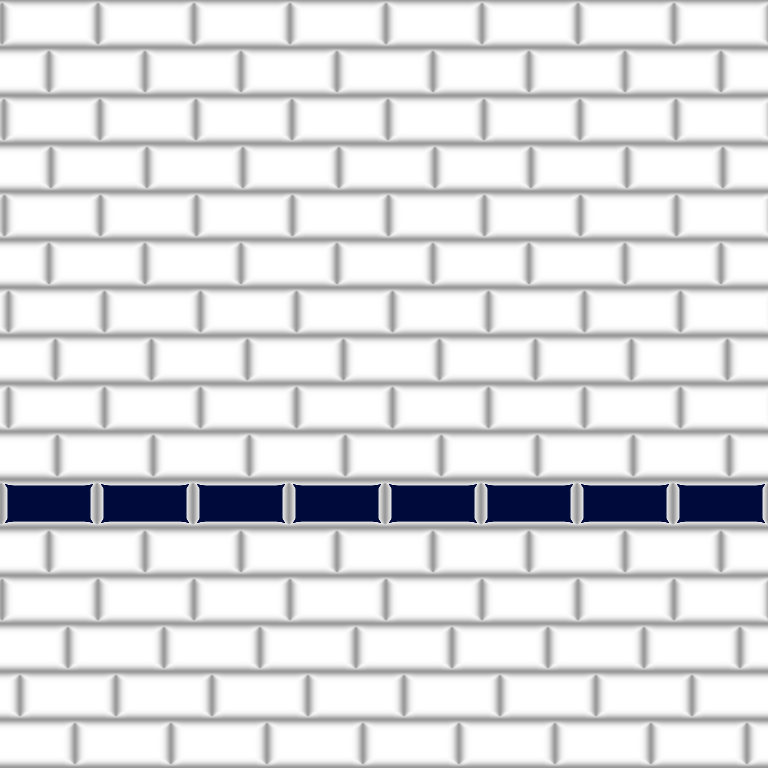
This pattern is drawn by a WebGL 1 fragment shader. Its source:

```glsl
precision highp float;
uniform vec2 u_resolution;

#define ROWS 16.0
#define COLUMNS 8.0
#define ACCENT_ROW 10.0
#define SEAM_SHIFT 0.01
#define SEAM_WIDTH 0.094
#define JOINT_WIDTH 0.102
#define GROUT_DEPTH 0.4
#define ACCENT_EDGE 0.2
#define ACCENT_COLOR vec3(0.0, 0.045, 0.235)

// Sideways drift of each course, top to bottom, in 1/96 of a tile
const mat4 COURSE_DRIFT = mat4(
    2.0, 1.0, 4.0, 3.0,
    4.5, 1.0, 8.5, 7.5,
    8.5, 9.3, 1.0, 1.0,
    2.0, 20.0, 20.0, 27.0);

float courseOffset(float row) {
    float drift = 0.0;
    for (int i = 0; i < 4; i++) {
        vec4 index = vec4(0.0, 1.0, 2.0, 3.0) + 4.0 * float(i);
        drift += dot(COURSE_DRIFT[i], step(abs(index - row), vec4(0.5)));
    }
    return drift / 96.0 + 0.5 * mod(row, 2.0);
}

// Soft groove: 1 at its centre, fading to 0 on the tile face
float groove(float distance, float width) {
    return exp(-pow(distance / width, 1.7));
}

void main() {
    vec2 uv = gl_FragCoord.xy / u_resolution;

    // Course and distances to its grout lines, in course heights
    float level = (1.0 - uv.y) * ROWS + SEAM_SHIFT;
    float row = mod(floor(level), ROWS);
    float toSeam = 0.5 - abs(fract(level) - 0.5);
    float column = uv.x * COLUMNS - courseOffset(row);
    float toJoint = abs(fract(column + 0.5) - 0.5) * ROWS / COLUMNS;

    // Bevels narrow where they meet at tile corners
    float seamTaper = mix(0.75, 1.0, smoothstep(0.04, 0.28, toJoint));
    float jointTaper = mix(0.35, 1.0, smoothstep(0.04, 0.2, toSeam));
    float seam = groove(toSeam, SEAM_WIDTH * seamTaper);
    float joint = groove(toJoint, JOINT_WIDTH * jointTaper)
                * smoothstep(0.02, 0.1, toSeam);
    float grout = max(seam, joint);

    // White glaze, with one course of dark tile faces
    vec3 color = vec3(1.0 - GROUT_DEPTH * grout);
    float face = 1.0 - smoothstep(ACCENT_EDGE - 0.03, ACCENT_EDGE + 0.03, grout);
    float accent = face * step(abs(row - ACCENT_ROW), 0.5);
    gl_FragColor = vec4(mix(color, ACCENT_COLOR, accent), 1.0);
}
```
